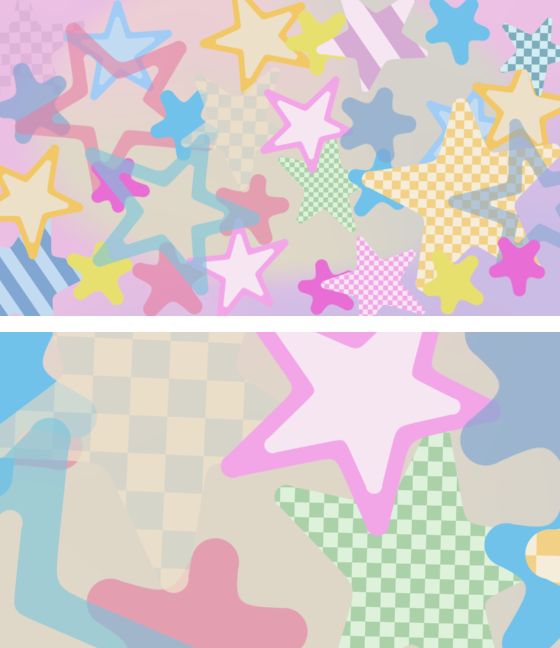
Top, the full canvas; bottom, a detail of the centre.
This pattern is drawn by a Shadertoy shader. Its source:

```glsl
// Wonky pastel stars, plain, rimmed, checked and striped, over a soft blurred wash.
const vec3 PINK = vec3(.92, .75, .89), LAVENDER = vec3(.80, .74, .90);
const vec3 PEACH = vec3(.925, .82, .83), SAND = vec3(.865, .85, .77), SAGE = vec3(.83, .83, .79);
const vec3 CREAM = vec3(.93, .88, .79), WHITE = vec3(.96, .90, .95), ICE = vec3(.76, .86, .94);
const vec3 ROSE = vec3(.90, .50, .64), MAGENTA = vec3(.91, .43, .84), BLUE = vec3(.50, .65, .82);
const vec3 SKY = vec3(.44, .76, .92), TEAL = vec3(.48, .77, .86), YELLOW = vec3(.91, .88, .43);
const vec3 MAUVE = vec3(.84, .67, .83), ORCHID = vec3(.95, .65, .91), GOLD = vec3(.95, .78, .40);

const ivec2 GRID = ivec2(8, 4);      // scatter cells
const int CELL_STRIDE = 11;          // shuffles the drawing order of the cells
const float ASPECT = 16. / 9.;
const float JITTER = .36;            // of one cell
const float TURN = 6.2831853;

const int BLOB = 0, RIM = 1, RING = 2, CHECK = 3, STRIPE = 4;

// Style of each grid cell, lowest row first
const int STYLES[32] = int[32](
    14, 4, 13, 12, 11, 18, 4, 11,
    3, 11, 10, 13, 15, 6, 16, 17,
    8, 9, 6, 1, 12, 8, 2, 3,
    0, 2, 19, 3, 4, 5, 6, 7);

// size: inner star ratio for rims and rings, width of one check or stripe otherwise
struct Style { int kind; vec3 main; vec3 second; float radius; float alpha; float size; };

Style starStyle(int id) {
    switch (id) {
        case 0: return Style(CHECK, MAUVE, PINK, .19, .6, .034);
        case 1: return Style(CHECK, SAGE, CREAM, .21, .75, .04);
        case 2: return Style(RIM, vec3(.63, .80, .96), ICE, .17, 1., .68);
        case 3: return Style(RIM, GOLD, CREAM, .19, 1., .72);
        case 4: return Style(BLOB, YELLOW, YELLOW, .11, 1., 1.);
        case 5: return Style(STRIPE, MAUVE, WHITE, .19, 1., .07);
        case 6: return Style(BLOB, SKY, SKY, .115, 1., 1.);
        case 7: return Style(CHECK, vec3(.49, .68, .73), vec3(.83, .93, .95), .13, 1., .025);
        case 8: return Style(BLOB, BLUE, BLUE, .135, .68, 1.);
        case 9: return Style(RING, ROSE, ROSE, .33, .6, .62);
        case 10: return Style(RING, TEAL, TEAL, .30, .62, .6);
        case 11: return Style(BLOB, MAGENTA, MAGENTA, .10, 1., 1.);
        case 12: return Style(RIM, ORCHID, WHITE, .165, 1., .7);
        case 13: return Style(BLOB, ROSE, ROSE, .125, .65, 1.);
        case 14: return Style(STRIPE, BLUE, ICE, .25, 1., .042);
        case 15: return Style(CHECK, vec3(.67, .82, .66), vec3(.87, .95, .86), .17, 1., .0155);
        case 16: return Style(CHECK, vec3(.95, .82, .53), vec3(.96, .93, .85), .35, 1., .028);
        case 17: return Style(RING, BLUE, BLUE, .26, .55, .52);
        case 18: return Style(CHECK, ORCHID, WHITE, .17, 1., .0155);
    }
    return Style(BLOB, PINK, PINK, 0., 0., 1.);
}

float hash(float n) { return fract(sin(n * 127.1 + 3.7) * 4375.85); }

float noise(vec2 p) {
    vec2 i = floor(p), f = fract(p);
    f = f * f * (3. - 2. * f);
    float n = i.x + i.y * 57.;
    return mix(mix(hash(n), hash(n + 1.), f.x), mix(hash(n + 57.), hash(n + 58.), f.x), f.y);
}

vec2 rotate(vec2 p, float a) { return mat2(cos(a), -sin(a), sin(a), cos(a)) * p; }

// Five tapered arms of uneven length, softly joined; unit radius
float starDistance(vec2 p, float seed, bool blob) {
    float root = blob ? .31 : .36, tip = blob ? .20 : .075, soft = blob ? .07 : .025;
    float sum = 0.;
    for (int i = 0; i < 5; i++) {
        float k = float(i) + seed * 9.;
        float angle = TURN * (float(i) / 5. + seed * .618) + .24 * (hash(k) - .5);
        float reach = (blob ? .78 : .92) * mix(.86, 1.12, hash(k + 4.5));
        vec2 arm = reach * vec2(cos(angle), sin(angle));
        float h = clamp(dot(p, arm) / dot(arm, arm), 0., 1.);
        sum += exp(-(length(p - arm * h) - mix(root, tip, h)) / soft);
    }
    return -soft * log(max(sum, 1e-30));
}

// Smooth-edged square wave from -1 to 1
float squareWave(float x, float blur) { return clamp((abs(fract(x) - .5) - .25) / blur, -1., 1.); }

vec3 background(vec2 p) {
    float streak = noise(rotate(p, -.6) * vec2(1.5, 6.)) - .5;
    vec3 col = mix(LAVENDER, PINK, smoothstep(-.25, .45, p.y - .45 * p.x + .35 + .2 * streak));
    float oval = length((p - vec2(.88, .60)) / vec2(.80, .50)) + .12 * streak;
    vec3 warm = mix(SAND, PEACH, smoothstep(.5, .85, p.y + .15 * streak));
    warm = mix(warm, SAGE, smoothstep(.95, 1.3, p.x + .25 * (p.y - .5) + .25 * streak));
    return mix(col, warm, .92 * smoothstep(1.08, .86, oval)) + .015 * streak;
}

void mainImage(out vec4 fragColor, in vec2 fragCoord) {
    float px = 1. / iResolution.y;
    vec2 p = fragCoord * px;
    vec3 col = background(p);
    int count = GRID.x * GRID.y;

    for (int i = 0; i < count; i++) {
        int cell = (i * CELL_STRIDE) % count;
        float seed = float(cell) + 1.;
        Style s = starStyle(STYLES[cell]);
        vec2 shift = JITTER * (vec2(hash(seed + 40.3), hash(seed + 80.9)) - .5);
        vec2 center = (vec2(cell % GRID.x, cell / GRID.x) + .5 + shift) / vec2(GRID);
        vec2 q = p - center * vec2(ASPECT, 1.);
        if (length(q) > s.radius * 1.3) continue;

        bool blob = s.kind == BLOB;
        float d = starDistance(q / s.radius, seed, blob) * s.radius;
        float cover = smoothstep(px, -px, d) * s.alpha;
        vec3 paint = s.main;
        if (s.kind == RIM || s.kind == RING) {
            float scale = s.radius * s.size;
            float inner = smoothstep(px, -px, starDistance(q / scale, seed, false) * scale);
            if (s.kind == RIM) paint = mix(s.main, s.second, inner);
            else cover *= 1. - inner;
        } else if (!blob) {
            float tilt = s.kind == CHECK ? .1 * (hash(seed) - .5) : .6;
            vec2 g = rotate(q, tilt) / (2. * s.size);
            float blur = .35 * px / s.size;
            float wave = squareWave(g.x, blur);
            if (s.kind == CHECK) wave *= squareWave(g.y, blur);
            paint = mix(s.main, s.second, .5 + .5 * wave);
        }
        col = mix(col, paint, cover);
    }
    fragColor = vec4(col, 1.);
}
```
